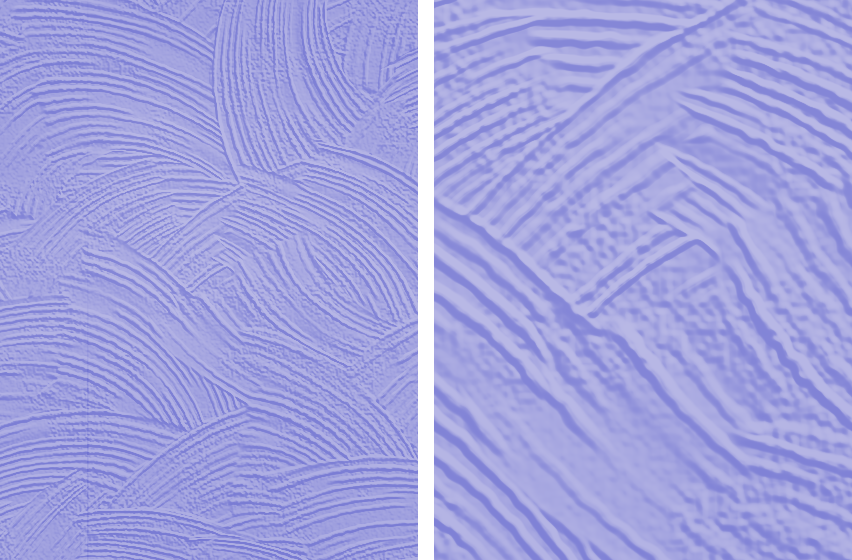
Left: the whole. Right: its middle third, enlarged.
Give the GLSL for this texture, as a Shadertoy shader.

```glsl
// Lilac plaster combed into overlapping fan-shaped strokes.
// Each jittered cell lays one curved, ridged stroke over a height field,
// which is then lit from the upper right by a directional difference.

#define CELL 0.22          // spacing of strokes, in canvas heights
#define HALF_WIDTH 0.125   // half breadth of a stroke
#define HALF_LENGTH 0.22   // half length of a stroke
#define RIDGE_FREQ 74.0    // comb ridges per canvas height
#define PEBBLE_FREQ 240.0  // grain of the stippled patches
#define RELIEF 0.018       // strength of the lighting
#define LIGHT_DIR vec2(0.5, 0.866)
#define SHADOW vec3(0.47, 0.48, 0.83)
#define HIGHLIGHT vec3(0.70, 0.70, 0.893)
#define SEAM_X 0.157       // position of the faint paper joint

vec2 hash22(vec2 p) {
    vec3 q = fract(p.xyx * vec3(0.1031, 0.1030, 0.0973));
    q += dot(q, q.yzx + 33.33);
    return fract((q.xx + q.yz) * q.zy);
}

float valueNoise(vec2 p) {
    vec2 i = floor(p), f = fract(p);
    f = f * f * (3.0 - 2.0 * f);
    float low = mix(hash22(i).x, hash22(i + vec2(1, 0)).x, f.x);
    float high = mix(hash22(i + vec2(0, 1)).x, hash22(i + vec2(1, 1)).x, f.x);
    return mix(low, high, f.y);
}

// Small raised dots, gathered in loose patches
float pebbles(vec2 p) {
    float patches = smoothstep(0.35, 0.7, valueNoise(p * 17.0 + 40.0));
    return valueNoise(p * PEBBLE_FREQ) * mix(0.08, 0.32, patches);
}

// Comb marks: thin rounded ridges that swell, fade and break along the stroke
float ridges(float lane, float along, vec2 seed) {
    float drift = valueNoise(vec2(lane * 22.0, along * 9.0) + seed);
    float fray = valueNoise(vec2(lane, along) * 130.0 + seed);
    float x = lane * RIDGE_FREQ + 0.9 * drift + 0.16 * fray;
    float index = floor(x);
    vec2 traits = hash22(vec2(index, 5.0) + seed);
    float offset = abs(fract(x) - 0.5 - 0.24 * (traits.x - 0.5));
    float bump = 1.0 - smoothstep(0.04, 0.37, offset);
    float broken = valueNoise(vec2(along * 13.0, index * 7.0) + seed);
    float strength = mix(0.3, 1.0, traits.y) * smoothstep(0.12, 0.6, broken);
    float broad = valueNoise(vec2(lane * 42.0, along * 5.0) + seed + 9.0);
    return 0.8 * bump * strength + 0.55 * broad;
}

// Paints one stroke of the given cell over the height so far
float paintStroke(float height, vec2 p, vec2 cell) {
    vec2 pick = hash22(cell + 71.0);
    vec2 shape = hash22(cell + 137.0);
    vec2 seed = floor(hash22(cell + 211.0) * 300.0);
    vec2 middle = (cell + 0.15 + 0.7 * hash22(cell + 19.0)) * CELL;

    // Most strokes arch upward; the others sag to the lower left
    float angle = pick.y < 0.28 ? 3.9 + (pick.x - 0.5) : mix(0.25, 2.9, pick.x);
    vec2 outward = vec2(cos(angle), sin(angle));
    vec2 tangent = vec2(-outward.y, outward.x);
    float radius = mix(0.26, 0.48, shape.x);

    // Coordinates across and along the bent, fanning stroke
    vec2 q = p - middle + outward * radius;
    float along = atan(dot(q, tangent), dot(q, outward)) * radius;
    float fan = (shape.y < 0.5 ? -0.32 : 0.32) * along / HALF_LENGTH;
    float lane = (length(q) - radius) / (1.0 + clamp(fan, -0.45, 0.45));

    // Crisp, slightly wavy sides; ends that thin out ridge by ridge
    float wobble = 0.008 * valueNoise(vec2(along * 30.0, 7.0) + seed);
    float side = HALF_WIDTH + wobble - abs(lane);
    float reach = HALF_LENGTH * mix(0.9, 1.1, valueNoise(vec2(lane * 45.0, 3.0) + seed));
    float end = reach - abs(along);
    if (min(side, end) <= 0.0) return height;

    float cover = smoothstep(0.0, 0.006, side) * smoothstep(0.0, 0.016, end);
    float lip = 0.35 * exp(-side * side / 0.00005);
    float stroke = ridges(lane, along, seed) + lip + 0.2 * shape.y;
    return mix(height, stroke, cover);
}

float plasterHeight(vec2 p) {
    float height = ridges(length(p - vec2(0.3, -0.6)), p.x, vec2(3.0));
    vec2 home = floor(p / CELL);
    for (int row = 2; row >= -2; row--)
        for (int column = -2; column <= 2; column++)
            height = paintStroke(height, p, home + vec2(column, row));
    return height + pebbles(p);
}

void mainImage(out vec4 fragColor, in vec2 fragCoord) {
    vec2 p = fragCoord / iResolution.y;

    // Slope towards the light; shadows go deeper than highlights
    float span = 0.0016;
    vec2 offset = 0.5 * span * LIGHT_DIR;
    float slope = (plasterHeight(p - offset) - plasterHeight(p + offset)) / span;
    float lit = tanh(slope * RELIEF);
    float tone = 0.74 + lit * (lit > 0.0 ? 0.28 : 0.62);

    // Uneven room light, brightest right of the middle
    vec2 glow = (p - vec2(0.50, 0.60)) / vec2(0.34, 0.30);
    tone += 0.18 * exp(-dot(glow, glow)) - 0.06;
    tone += 0.12 * (valueNoise(p * 4.0 + 5.0) - 0.5);

    // Faint vertical joint, clearer toward the bottom
    float seam = 1.0 - smoothstep(0.0004, 0.0016, abs(p.x - SEAM_X));
    tone -= seam * mix(0.30, 0.06, smoothstep(0.2, 0.6, p.y));

    fragColor = vec4(mix(SHADOW, HIGHLIGHT, clamp(tone, -0.15, 1.1)), 1.0);
}
```
